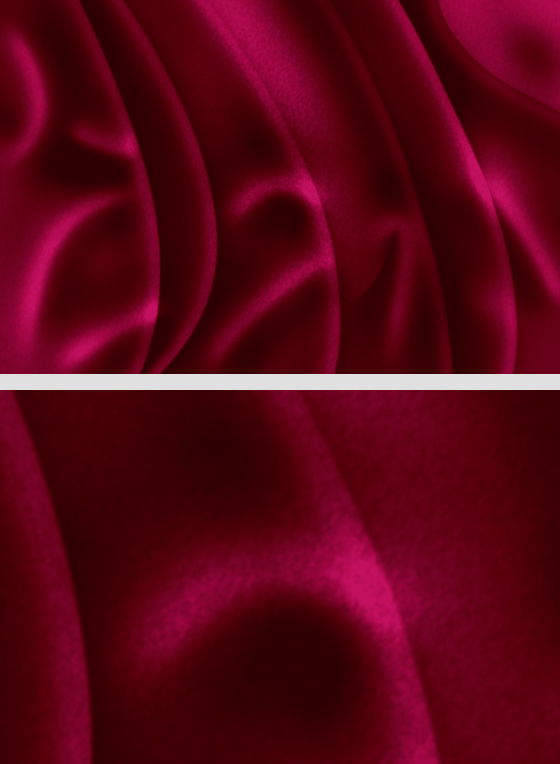
Top, the full canvas; bottom, a detail of the centre.
This texture is drawn by a Shadertoy shader. Its source:

```glsl
float hash(vec2 p) {
    vec3 q = fract(p.xyx * vec3(0.1031, 0.1030, 0.0973));
    q += dot(q, q.yzx + 33.33);
    return fract((q.x + q.y) * q.z);
}

float noise(vec2 p) {
    vec2 i = floor(p), f = fract(p);
    f = f * f * (3.0 - 2.0 * f);
    return mix(mix(hash(i), hash(i + vec2(1, 0)), f.x),
               mix(hash(i + vec2(0, 1)), hash(i + vec2(1, 1)), f.x), f.y);
}

float bell(float x) { return exp(-x * x); }

// Long hanging folds: each strip overlaps the next one to its right
float foldTone(vec2 p) {
    // Edge curve: offset, slope, bend, hook
    vec4 edges[6] = vec4[6](
        vec4(0.215, 0.50, 0.24, 0.10), vec4(0.33, 0.65, 0.35, 0.20),
        vec4(0.55, 0.80, 0.42, 0.04), vec4(0.88, 0.58, 0.25, 0.0),
        vec4(1.06, 0.62, 0.25, 0.06), vec4(1.17, 0.20, -2.8, 0.0));
    // Strip tones: top left, top right, bottom left, bottom right
    vec4 tones[7] = vec4[7](
        vec4(0.38, 0.30, 0.72, 0.50), vec4(0.18, 0.34, 0.22, 0.48),
        vec4(0.42, 0.62, 0.16, 0.46), vec4(0.98, 0.10, 0.34, 0.16),
        vec4(0.34, 0.52, 0.12, 0.46), vec4(0.16, 0.20, 0.50, 0.34),
        vec4(0.82, 0.86, 0.80, 0.80));
    float tone = 0.0, left = -0.15, cover = 1.0, shadow = 0.0, t = p.y;
    for (int i = 0; i < 7; i++) {
        float right = left + 0.4, slope = 0.0;
        if (i < 6) {
            vec4 e = edges[i];
            right = e.x + t * (e.y - e.z * t) - e.w * pow(t, 5.0);
            slope = e.y - 2.0 * e.z * t - 5.0 * e.w * pow(t, 4.0);
        }
        float u = smoothstep(0.0, 1.0, (p.x - left) / max(right - left, 0.02));
        vec4 k = tones[i];
        float strip = mix(mix(k.x, k.y, u), mix(k.z, k.w, u), smoothstep(0.0, 1.0, t));
        float d = (p.x - right) * inversesqrt(1.0 + slope * slope);
        float rim = i < 6 ? 0.24 * bell((d + 0.014) / 0.022) - 0.12 * bell((d + 0.085) / 0.045) : 0.0;
        float beyond = i < 6 ? smoothstep(-0.004, 0.004, d) : 0.0;
        tone += cover * (1.0 - beyond) * (strip + rim - shadow);
        cover *= beyond;
        shadow = 0.2 * exp(-max(d, 0.0) / 0.04);
        left = right;
    }
    return tone;
}

// Curved creases: a lit crest with a shaded hollow below
float creaseTone(vec2 p) {
    vec4 ends[8] = vec4[8](
        vec4(0.59, 0.64, 0.895, 0.575), vec4(0.54, 1.02, 0.92, 0.66),
        vec4(0.97, 0.68, 1.02, 1.02), vec4(0.17, 0.33, 0.38, 0.40),
        vec4(0.07, 1.02, 0.40, 0.515), vec4(-0.02, 0.46, -0.02, 0.03),
        vec4(0.13, 1.0, 0.48, 0.82), vec4(1.24, 0.42, 1.52, 0.84));
    vec2 bends[8] = vec2[8](
        vec2(0.728, 0.39), vec2(0.65, 0.81), vec2(1.17, 0.42), vec2(0.28, 0.40),
        vec2(0.08, 0.50), vec2(0.25, 0.32), vec2(0.30, 0.86), vec2(1.42, 0.60));
    float tone = 0.0;
    for (int i = 0; i < 8; i++) {
        vec2 a = ends[i].xy, b = bends[i], c = ends[i].zw, from = a;
        float best = 9.0, side = 1.0, along = 0.0;
        for (int j = 1; j <= 16; j++) {
            float s = float(j) / 16.0;
            vec2 to = mix(mix(a, b, s), mix(b, c, s), s);
            vec2 v = to - from, w = p - from;
            float h = clamp(dot(w, v) / dot(v, v), 0.0, 1.0);
            float d = length(w - v * h);
            if (d < best) {
                best = d;
                side = sign(v.x * w.y - v.y * w.x);
                along = s + (h - 1.0) / 16.0;
            }
            from = to;
        }
        float d = best * side;
        float fade = smoothstep(0.0, 0.25, along) * smoothstep(1.0, 0.8, along);
        float crest = bell(d / (d < 0.0 ? 0.038 : 0.024));
        tone += fade * (0.46 * crest - 0.22 * bell((d - 0.075) / 0.05) - 0.10 * bell((d + 0.11) / 0.05));
    }
    return tone;
}

// Broad slanted pools of light and shade: centre, radius, strength
float poolTone(vec2 p) {
    vec4 pools[8] = vec4[8](
        vec4(0.70, 0.37, 0.11, -0.26), vec4(0.22, 0.46, 0.10, -0.25),
        vec4(1.43, 0.15, 0.08, -0.45), vec4(0.78, 0.58, 0.07, -0.18),
        vec4(0.25, 0.80, 0.09, -0.22), vec4(1.33, 0.46, 0.10, 0.38),
        vec4(1.31, 0.81, 0.06, 0.28), vec4(0.03, 0.34, 0.06, -0.25));
    float tone = 0.0;
    for (int i = 0; i < 8; i++) {
        vec2 d = (p - pools[i].xy) / pools[i].z;
        d = vec2(d.x - d.y, d.x + d.y) * vec2(0.8, 0.55);
        tone += pools[i].w * exp(-dot(d, d));
    }
    return tone;
}

vec3 satin(float tone) {
    vec3 ramp[6] = vec3[6](
        vec3(0.18, 0.0, 0.01), vec3(0.26, 0.0, 0.02), vec3(0.36, 0.0, 0.055),
        vec3(0.46, 0.01, 0.15), vec3(0.62, 0.02, 0.25), vec3(0.76, 0.06, 0.37));
    vec3 color = ramp[0];
    for (int i = 1; i < 6; i++)
        color = mix(color, ramp[i], clamp(tone * 5.0 - float(i - 1), 0.0, 1.0));
    return color;
}

void mainImage(out vec4 fragColor, in vec2 fragCoord) {
    vec2 p = fragCoord / iResolution.y;
    p.y = 1.0 - p.y;
    vec2 q = p + 0.018 * (vec2(noise(p * 4.0), noise(p * 4.0 + 31.0)) - 0.5);
    float tone = foldTone(q) + creaseTone(q) + poolTone(q);
    tone += 0.10 * (noise(q * vec2(9.0, 5.0)) - 0.5);

    // Fine weave, crispest near the middle
    vec2 thread = vec2(p.x + 0.5 * p.y, p.y - 0.5 * p.x);
    float weave = noise(thread * vec2(190.0, 130.0)) + 0.6 * noise(thread * 290.0) - 0.8;
    float focus = mix(0.35, 1.0, bell(length(p - vec2(0.78, 0.48)) / 0.5));
    tone = clamp(tone, 0.0, 1.0);
    tone += weave * focus * (0.05 + 0.11 * tone);
    fragColor = vec4(satin(tone), 1.0);
}
```
